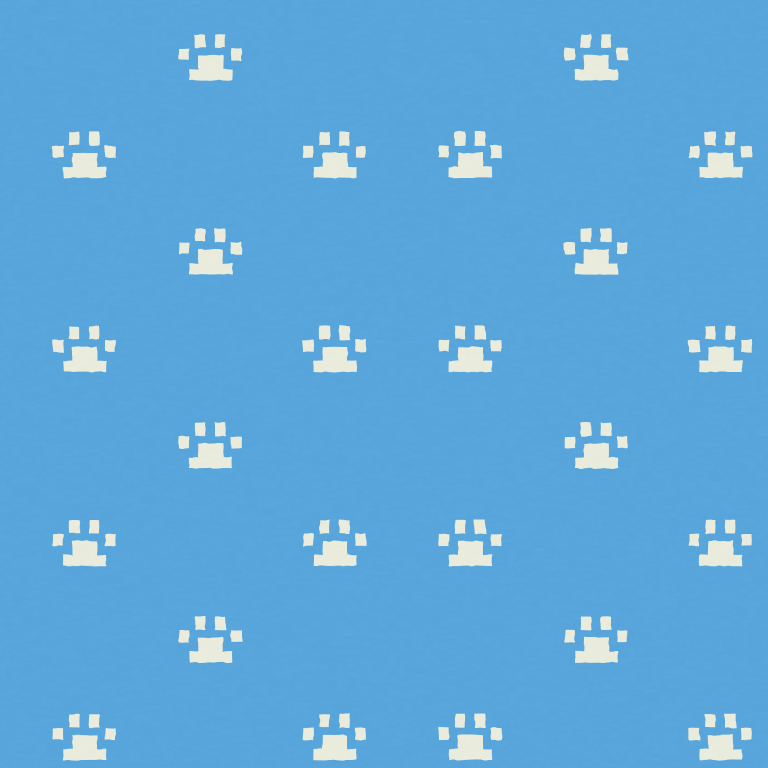
This pattern is drawn by a three.js fragment shader. Its source:

```glsl
varying vec2 vUv;

float hash(vec2 p) {
  vec3 q = fract(vec3(p.xyx) * 0.1031);
  q += dot(q, q.yzx + 33.33);
  return fract((q.x + q.y) * q.z);
}

float noise(vec2 p) {
  vec2 i = floor(p);
  vec2 f = fract(p);
  f = f * f * (3.0 - 2.0 * f);
  return mix(mix(hash(i), hash(i + vec2(1.0, 0.0)), f.x),
             mix(hash(i + vec2(0.0, 1.0)), hash(i + vec2(1.0, 1.0)), f.x), f.y);
}

float box(vec2 p, vec2 halfSize) {
  vec2 d = abs(p) - halfSize + 0.0009;
  return length(max(d, 0.0)) + min(max(d.x, d.y), 0.0) - 0.0009;
}

// Toe with a slightly different size and slant for each seed
float toe(vec2 p, vec2 halfSize, float seed) {
  vec2 jitter = vec2(hash(vec2(seed, 3.0)), hash(vec2(seed, 8.0))) - 0.5;
  p.x += p.y * 0.12 * jitter.x;
  return box(p, halfSize + 0.001 * jitter);
}

float paw(vec2 p, float seed) {
  // Hand-cut wobble of the outline
  vec2 shift = vec2(seed * 7.3, seed * 3.1);
  p += 0.0018 * (vec2(noise(p * 170.0 + shift), noise(p * 170.0 + shift + 41.0)) - 0.5);

  // Stepped pad
  float d = box(p - vec2(0.0006, -0.0228), vec2(0.028, 0.0072));
  float slant = 0.06 * (hash(vec2(seed, 5.0)) - 0.5);
  vec2 top = p - vec2(0.0006, -0.0072);
  top.y += top.x * slant;
  d = min(d, box(top, vec2(0.0163, 0.0098)));

  // Inner and outer toes on both sides
  for (int i = 0; i < 2; i++) {
    float side = float(i) * 2.0 - 1.0;
    d = min(d, toe(p - vec2(side * 0.013, 0.021), vec2(0.0068, 0.0088), seed + side));
    d = min(d, toe(p - vec2(side * 0.0341, 0.0039), vec2(0.0068, 0.0078), seed + side * 2.0));
  }
  return d;
}

void main() {
  vec2 period = vec2(0.5023, 0.2527);
  vec2 cell = floor(vUv / period);
  vec2 p = vUv - cell * period;
  float seed = cell.x * 17.0 + cell.y * 43.0 + 11.0;

  // Three paws per tile: two low ones and a raised one between them
  float d = paw(p - vec2(0.2737, 0.1674), seed);
  d = min(d, paw(p - vec2(0.1097, 0.0404), seed + 101.0));
  d = min(d, paw(p - vec2(0.4356, 0.0404), seed + 203.0));

  // Faint brushed grain
  float grain = noise(vUv * vec2(90.0, 240.0)) + noise(vUv * vec2(210.0, 420.0)) - 1.0;
  vec3 blue = vec3(0.345, 0.648, 0.859) + 0.009 * grain;
  vec3 cream = vec3(0.915, 0.922, 0.862) + 0.006 * grain;

  float edge = max(fwidth(vUv.x), 0.0004);
  float cover = clamp(0.5 - d / edge, 0.0, 1.0);
  gl_FragColor = vec4(mix(blue, cream, cover), 1.0);
}
```
